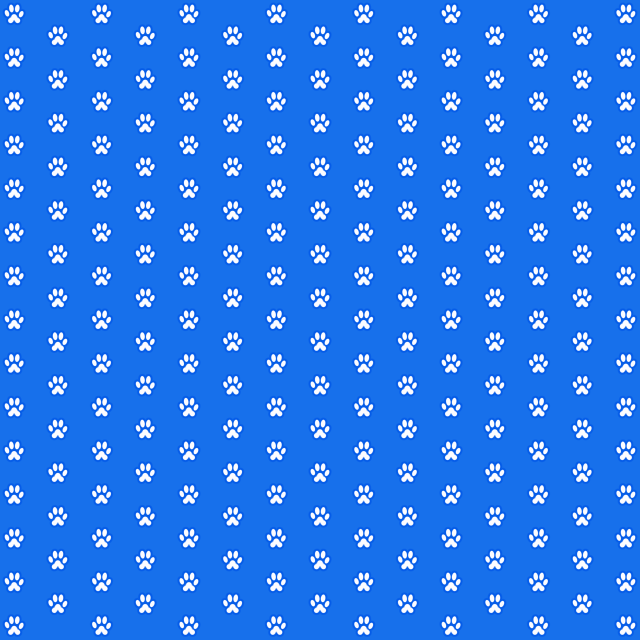
Reproduce this pattern procedurally as a WebGL 1 fragment shader.

```glsl
precision highp float;

// Small white paw prints on bright blue, in 15 columns; odd columns are
// shifted by half a step and hold one print fewer. Each print is four
// leaning ellipses and a smoothly blended pad, ringed by a darker blue.

uniform vec2 u_resolution;

// Approximate distance to an ellipse whose long axis leans by an angle
float toe(vec2 q, vec2 radii, float lean) {
  vec2 axis = vec2(sin(lean), cos(lean));
  q = vec2(dot(q, vec2(axis.y, -axis.x)), dot(q, axis));
  float k = length(q / radii);
  return k * (k - 1.0) / max(length(q / (radii * radii)), 0.001);
}

float smoothMin(float a, float b, float k) {
  float h = max(k - abs(a - b), 0.0) / k;
  return min(a, b) - 0.25 * k * h * h;
}

// Main pad: a round top blended into two lower lobes
float pad(vec2 q) {
  float top = length(q - vec2(0.0, -0.3)) - 0.3;
  float lobes = length(vec2(abs(q.x) - 0.37, q.y + 0.68)) - 0.27;
  return smoothMin(top, lobes, 0.3);
}

// Paw print about one unit in half size
float paw(vec2 q) {
  float inner = min(toe(q - vec2(-0.29, 0.6), vec2(0.24, 0.41), -0.12),
                    toe(q - vec2(0.33, 0.6), vec2(0.24, 0.41), 0.14));
  float outer = min(toe(q - vec2(-0.76, 0.09), vec2(0.22, 0.35), -0.35),
                    toe(q - vec2(0.75, 0.0), vec2(0.22, 0.35), 0.45));
  return min(min(inner, outer), pad(q));
}

void main() {
  vec2 uv = gl_FragCoord.xy / u_resolution;

  // Staggered grid, limited to whole prints
  vec2 grid = (uv - 0.0221) / 0.06827;
  float column = clamp(floor(grid.x + 0.5), 0.0, 14.0);
  float shift = 0.5 * mod(column, 2.0);
  float row = clamp(floor(grid.y - shift + 0.5), 0.0, 14.0 - 2.0 * shift);
  vec2 q = (grid - vec2(column, row + shift)) * 4.64;

  float d = paw(q);
  float pixel = 68.0 / min(u_resolution.x, u_resolution.y);

  // Blue ground, dark rim, white print
  vec3 color = mix(vec3(0.02, 0.36, 0.91), vec3(0.09, 0.44, 0.92),
                   smoothstep(0.12, 0.3, d));
  color = mix(vec3(0.99, 0.99, 1.0), color,
              smoothstep(-0.7 * pixel, 0.7 * pixel, d));
  gl_FragColor = vec4(color, 1.0);
}
```
